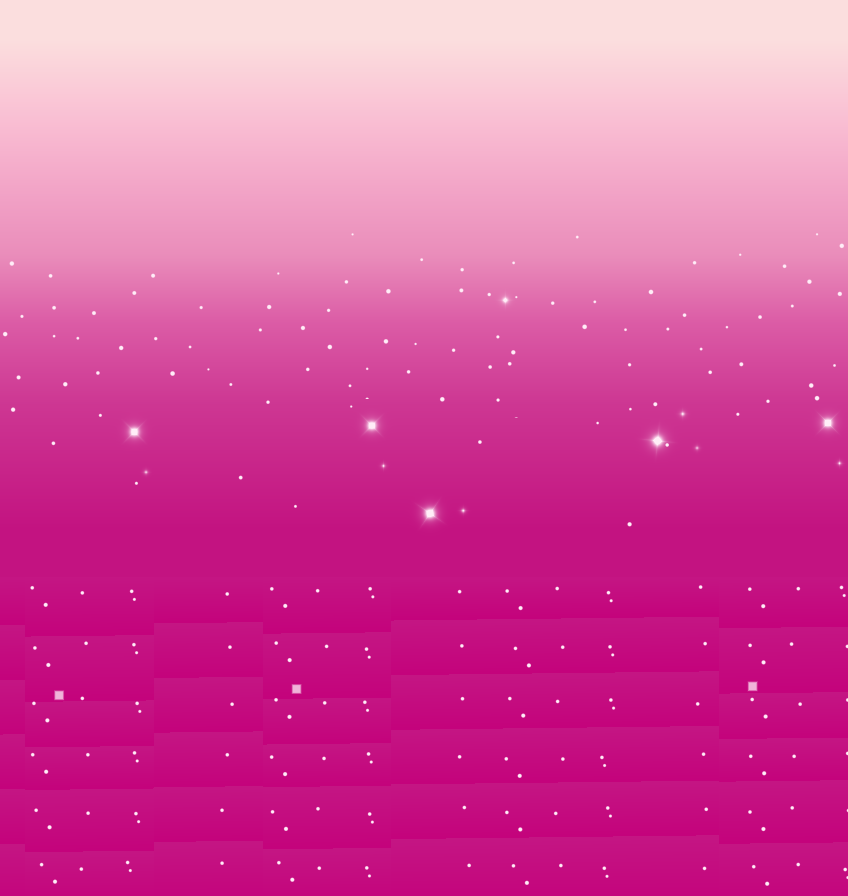
A WebGL 2 fragment shader for this background:

```glsl
#version 300 es
precision highp float;

uniform vec2 u_resolution;
out vec4 fragColor;

float hash(vec2 p) {
  return fract(sin(dot(p, vec2(127.1, 311.7))) * 43758.5453);
}

float ramp(float a, float b, float x) {
  return clamp((x - a) / (b - a), 0.0, 1.0);
}

float disc(vec2 d, float radius) {
  float aa = 0.8 / u_resolution.y;
  return 1.0 - smoothstep(radius - aa, radius + aa, length(d));
}

// Soft core with four thin rays
float flare(vec2 d, float size, float angle) {
  float c = cos(angle), s = sin(angle);
  vec2 r = abs(mat2(c, -s, s, c) * d) / size;
  float core = exp(-dot(r, r) * 22.0) + 0.3 * exp(-dot(r, r) * 5.0);
  float rays = exp(-r.x * 22.0 - r.y * 2.5) + exp(-r.y * 22.0 - r.x * 2.5);
  return core + 0.45 * rays * (1.0 - smoothstep(0.5, 1.1, length(r)));
}

// Vertical fade from pale blush to magenta
vec3 sky(float y) {
  vec3 c = mix(vec3(0.985, 0.870, 0.870), vec3(0.977, 0.745, 0.827), ramp(0.045, 0.135, y));
  c = mix(c, vec3(0.950, 0.645, 0.780), ramp(0.135, 0.21, y));
  c = mix(c, vec3(0.915, 0.550, 0.730), ramp(0.21, 0.285, y));
  c = mix(c, vec3(0.860, 0.360, 0.650), ramp(0.285, 0.36, y));
  c = mix(c, vec3(0.805, 0.215, 0.575), ramp(0.36, 0.45, y));
  c = mix(c, vec3(0.765, 0.075, 0.505), ramp(0.45, 0.59, y));
  return c;
}

// Stepped panels, each darkening towards its lower edge
vec3 panels(vec2 p) {
  bool staggered = (p.x > 0.028 && p.x < 0.172) || (p.x > 0.294 && p.x < 0.436) || p.x > 0.803;
  float top = 0.644, bottom = 1.01;
  for (int i = 0; i < 5; i++) {
    float k = float(i);
    float edge = staggered ? 0.706 + 0.061 * k + 0.012 * sin(k * 1.5) : 0.693 + 0.061 * k;
    edge += 0.012 * (0.4 - p.x);
    if (p.y > edge) top = edge;
    else bottom = min(bottom, edge);
  }
  return mix(vec3(0.770, 0.085, 0.515), vec3(0.768, 0.010, 0.485), ramp(top, bottom, p.y));
}

// Loose scatter, thickest just below the pale area
float scatter(vec2 p) {
  vec2 cell = floor(p / 0.04);
  vec2 spot = vec2(hash(cell), hash(cell + 17.0)) * 0.8 + 0.1;
  float density = 0.7 * ramp(0.20, 0.34, p.y) * (1.0 - 0.7 * ramp(0.40, 0.5, p.y));
  float present = step(hash(cell + 41.0), density) * step(0.24, p.y) * step(p.y, 0.6);
  float radius = mix(0.0011, 0.0025, hash(cell + 73.0));
  return present * disc(p - (cell + spot) * 0.04, radius);
}

// Rows of single and paired dots in a five-column rhythm
float dotRows(vec2 p) {
  vec2 size = vec2(0.0529, 0.0615);
  vec2 q = p - vec2(0.02, 0.645);
  vec2 cell = floor(q / size);
  float kind = mod(cell.x, 5.0);
  vec2 d = q - cell * size - vec2(0.022, 0.014);
  d -= vec2(0.012, 0.008) * (vec2(hash(cell), hash(cell + 9.0)) - 0.5);
  float dots = disc(d, 0.0019);
  if (kind < 0.5) dots += disc(d - vec2(0.015, 0.019), 0.0022);
  else if (kind > 1.5 && kind < 2.5) dots += disc(d - vec2(0.003, 0.009), 0.0016);
  else if (kind > 2.5 && kind < 3.5) dots = 0.0;
  return dots * step(0.0, q.y);
}

void main() {
  vec2 p = vec2(gl_FragCoord.x, u_resolution.y - gl_FragCoord.y) / u_resolution.y;
  vec3 color = p.y < 0.644 ? sky(p.y) : panels(p);

  float light = scatter(p) + dotRows(p);

  // Recurring star, glint and small square sparkle
  for (int i = 0; i < 3; i++) {
    float k = float(i);
    vec2 d = p - vec2(0.265 * k + 0.122 * k * (k - 1.0), -0.007 * k + 0.002 * k * (k - 1.0));
    light += flare(d - vec2(0.150, 0.482), 0.022, 0.785);
    light += 0.55 * flare(d - vec2(0.163, 0.527), 0.008, 0.0);
    vec2 box = abs(d - vec2(0.066, 0.776));
    light += 0.75 * (1.0 - smoothstep(0.0035, 0.0062, max(box.x, box.y)));
  }

  // Separate stars with their faint companions
  light += flare(p - vec2(0.480, 0.573), 0.025, 0.6);
  light += flare(p - vec2(0.734, 0.492), 0.025, 0.1);
  light += 0.9 * flare(p - vec2(0.564, 0.335), 0.013, 0.0);
  light += 0.6 * flare(p - vec2(0.517, 0.570), 0.009, 0.0);
  light += 0.6 * flare(p - vec2(0.762, 0.462), 0.010, 0.0);
  light += 0.5 * flare(p - vec2(0.778, 0.500), 0.008, 0.0);

  color = mix(color, vec3(1.0, 0.93, 0.97), clamp(light, 0.0, 1.0));
  fragColor = vec4(color, 1.0);
}
```
